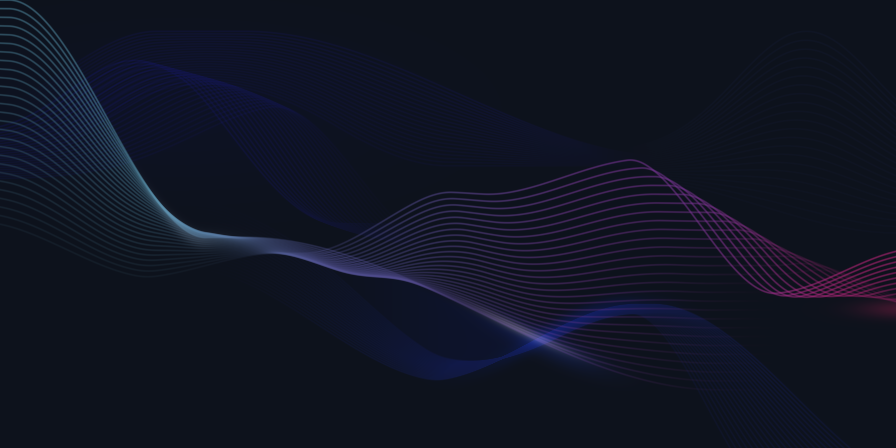
A Shadertoy shader for this background:

```glsl
float ramp(float a, float b, float x) { return smoothstep(a, b, x); }
float bell(float x, float center, float width) {
    float d = (x - center) / width;
    return exp(-d * d);
}

// Leading strand, falling from the top left corner to the lower right
float spine(float x) {
    return 0.47 - 0.34 * ramp(0.55, 1.6, x) + 0.53 * (1.0 - ramp(0.02, 0.46, x));
}

// Strand t of the main ribbon; humps lag behind as t decreases
float mainStrand(float x, float t) {
    float lag = 1.0 - t;
    float h = x - 0.15 * lag;
    float crest = 0.38 + 0.125 * (1.0 - ramp(-0.05, 0.35, x)) + 0.055 * ramp(0.3, 0.62, x)
        + 0.13 * ramp(0.68, 1.01, h) + 0.006 * bell(h, 0.99, 0.08)
        + 0.08 * ramp(1.08, 1.44, h)
        - 0.3 * ramp(1.4 + 0.8 * lag, 1.73 + 0.8 * lag, x) + 0.1 * ramp(1.72, 2.05, x);
    float bunch = pow(t, 1.0 + 0.5 * bell(x, 1.08, 0.22) + 0.8 * bell(x, 0.42, 0.12));
    return mix(spine(x), crest, bunch)
        + t * lag * (0.1 * bell(x, 0.42, 0.1) - 0.17 * bell(x, 0.8, 0.15));
}

// Faint background ribbons
float faintStrand(int kind, float x, float t) {
    if (kind == 0) // arch at the upper left
        return 0.7 - 0.1 * t + 0.165 * bell(x, 0.3 + 0.35 * t, 0.2 + 0.1 * t)
            - 0.2 * ramp(0.4 + 0.2 * t, 0.75 + 0.2 * t, x);
    if (kind == 1) { // veil across the top
        float upper = 0.93 - 0.28 * ramp(0.55, 1.5, x);
        float lower = 0.63 + 0.27 * (1.0 - ramp(0.35, 1.0, x));
        return mix(upper, lower, t) - 0.2 * (1.0 - ramp(-0.1, 0.35, x))
            - 0.14 * t * (1.0 - ramp(0.15, 0.75, x));
    }
    if (kind == 2) // hill at the upper right
        return mix(0.66 + 0.27 * bell(x, 1.8, 0.22), 0.6 - 0.12 * ramp(1.4, 2.0, x), t);
    // blue fold along the bottom
    return 0.15 + 0.25 * (1.0 - ramp(0.42, 1.0, x)) + 0.17 * ramp(0.95, 1.42, x)
        + 0.17 * t * (1.0 - ramp(0.65, 1.25, x)) - 0.02 * t
        - 0.42 * ramp(1.46 - 0.05 * t, 2.1 - 0.35 * t, x);
}

// Antialiased coverage of a curve with the given offset and slope
float stroke(float offset, float slope, float halfWidth) {
    float px = 1.0 / iResolution.y;
    float d = abs(offset) * inversesqrt(1.0 + slope * slope);
    float soft = max(px, halfWidth);
    return min(1.0, 2.0 * halfWidth / px) * (1.0 - smoothstep(0.0, soft + halfWidth, d));
}

float faintRibbon(int kind, vec2 p) {
    float sum = 0.0;
    for (int i = 0; i < 22; i++) {
        float t = float(i) / 21.0;
        float y = faintStrand(kind, p.x, t);
        float slope = (faintStrand(kind, p.x + 0.004, t) - y) / 0.004;
        sum += stroke(p.y - y, slope, 0.0013) * (1.0 - 0.45 * t);
    }
    return min(sum, 1.3);
}

void mainImage(out vec4 fragColor, in vec2 fragCoord) {
    vec2 p = fragCoord / iResolution.xy * vec2(2.0, 1.0);
    vec3 color = vec3(0.052, 0.07, 0.108);

    // Background ribbons
    color += vec3(0.008, 0.005, 0.085) * faintRibbon(0, p) * (1.0 - ramp(0.6, 1.0, p.x));
    color += vec3(0.008, 0.005, 0.07) * faintRibbon(1, p)
        * ramp(0.0, 0.3, p.x) * (1.0 - ramp(1.1, 1.48, p.x));
    color += vec3(0.008, 0.012, 0.035) * faintRibbon(2, p) * ramp(1.35, 1.65, p.x);
    color += vec3(0.01, 0.018, 0.095) * faintRibbon(3, p) * ramp(0.4, 1.05, p.x)
        * (1.0 - 0.3 * ramp(1.6, 2.0, p.x));

    // Soft haze inside the blue fold and the arch
    float fold = p.y - faintStrand(3, p.x, 0.0);
    float below = p.y - spine(p.x);
    color += vec3(0.0, 0.005, 0.06) * bell(p.x, 1.08, 0.25)
        * ramp(-0.01, 0.04, fold) * (1.0 - ramp(-0.02, 0.02, below));
    color += vec3(0.0, 0.025, 0.16) * bell(p.x, 1.27, 0.17) * bell(fold, 0.0, 0.022);
    color += vec3(0.0, 0.0, 0.03) * bell(p.x, 0.4, 0.5) * bell(p.y, 0.75, 0.18);

    // Main ribbon, tinted from teal through violet to magenta
    vec3 tint = mix(vec3(0.31, 0.54, 0.63), vec3(0.33, 0.32, 0.59), ramp(0.25, 0.8, p.x));
    tint = mix(tint, vec3(0.46, 0.2, 0.57), ramp(0.8, 1.4, p.x));
    tint = mix(tint, vec3(0.72, 0.14, 0.47), ramp(1.5, 1.95, p.x));
    float side = ramp(0.4, 1.15, p.x);
    for (int i = 0; i < 27; i++) {
        float t = float(i) / 26.0;
        float y = mainStrand(p.x, t);
        float slope = (mainStrand(p.x + 0.003, t) - y) / 0.003;
        float strength = mix(mix(0.8, 0.13, t), mix(0.35, 0.85, t), side);
        strength *= 1.0 - 0.35 * bell(p.x, 0.55, 0.18);
        strength *= 1.0 - ramp(1.2, 1.75, p.x) * (1.0 - ramp(0.4, 0.85, t));
        color = mix(color, tint, 0.7 * strength * stroke(p.y - y, slope, 0.0015));
    }

    // Glows where the strands gather
    color += vec3(0.10, 0.11, 0.12) * bell(p.x, 0.42, 0.08) * bell(below, -0.005, 0.018);
    color += vec3(0.02, 0.04, 0.15) * bell(p.x, 1.22, 0.12) * bell(below, 0.0, 0.03);
    color += vec3(0.19, 0.18, 0.12) * bell(p.x, 1.17, 0.1) * bell(below, 0.005, 0.012);
    color += vec3(0.2, 0.02, 0.07) * bell(p.x, 2.02, 0.1) * bell(p.y, 0.31, 0.02);

    fragColor = vec4(color, 1.0);
}
```
